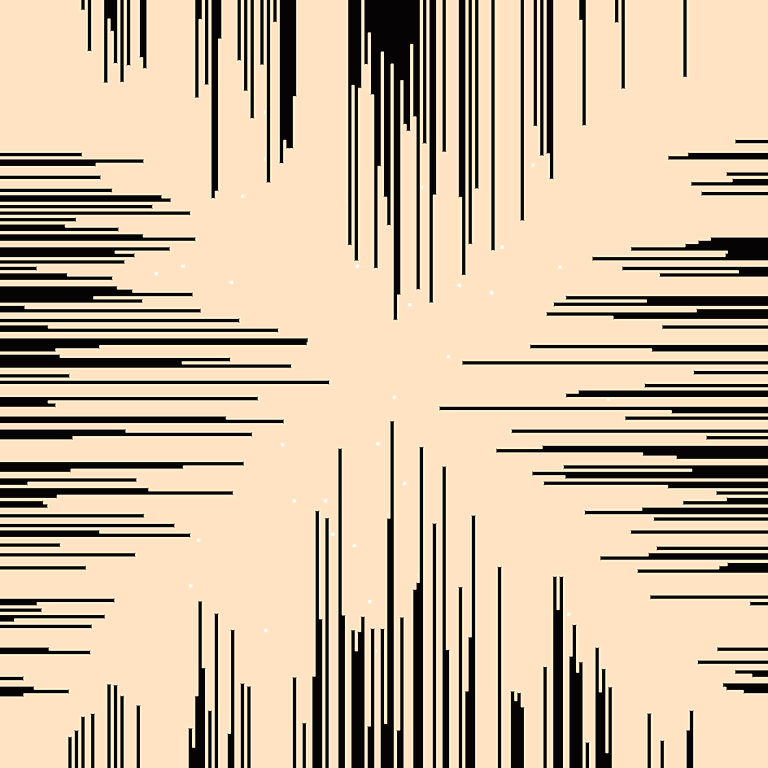
Reproduce this background procedurally as a Shadertoy shader.

```glsl
// Thin black bars grow inward from all four edges over warm cream and stop
// at the diagonals. Each edge is a lattice of cells: a band profile sets how
// often a cell holds a bar, and a hash sets its length. White specks drift behind.

#define CELLS 236.0        // bar lattice cells per edge
#define REACH 0.94         // longest bar, relative to the diagonal
#define SHORTEST 0.08      // shortest bar, relative to the longest
#define HALO 0.0029        // width of the pale rim round bars
#define SPECK_GRID 18.0    // cells per side for the specks
#define SPECK_CHANCE 0.24
#define CREAM vec3(1.0, 0.89, 0.76)
#define PALE vec3(1.0, 0.96, 0.83)
#define INK vec3(0.02, 0.01, 0.01)
#define TIP_RED vec3(0.75, 0.22, 0.18)

float hash(vec2 p) {
    vec3 q = fract(vec3(p.xyx) * 0.1031);
    q += dot(q, q.yzx + 33.33);
    return fract((q.x + q.y) * q.z);
}

float band(float t, float low, float high) {
    return step(low, t) * step(t, high);
}

// Chance of a bar at position t along an edge: 0 top, 1 bottom, 2 left, 3 right
float density(float t, int side) {
    if (side == 0)
        return 0.35 * band(t, 0.097, 0.208) + 0.68 * band(t, 0.25, 0.29)
             + 0.55 * band(t, 0.308, 0.39) + 0.30 * band(t, 0.425, 0.443)
             + 0.70 * band(t, 0.455, 0.57) + 0.28 * band(t, 0.575, 0.645)
             + 0.45 * band(t, 0.672, 0.77) + 0.15 * band(t, 0.79, 0.905);
    if (side == 1)
        return 0.32 * band(t, 0.087, 0.187) + 0.60 * band(t, 0.245, 0.327)
             + 0.30 * band(t, 0.37, 0.45) + 0.60 * band(t, 0.455, 0.62)
             + 0.45 * band(t, 0.65, 0.798) + 0.25 * band(t, 0.838, 0.91);
    if (side == 2)
        return 0.27 * band(t, 0.088, 0.25) + 0.45 * band(t, 0.258, 0.41)
             + 0.45 * band(t, 0.43, 0.80);
    return 0.30 * band(t, 0.08, 0.24) + 0.45 * band(t, 0.25, 0.325)
         + 0.75 * band(t, 0.33, 0.44) + 0.50 * band(t, 0.455, 0.53)
         + 0.30 * band(t, 0.54, 0.615) + 0.55 * band(t, 0.635, 0.692)
         + 0.15 * band(t, 0.72, 0.885);
}

// Bars of one edge; p = (position along edge, depth from edge).
// Returns ink cover, halo and red tip corners.
vec3 bars(vec2 p, int side, float pixel) {
    vec3 marks = vec3(0.0);
    float cell = floor(p.x * CELLS);
    for (int i = -1; i <= 1; i++) {
        float id = cell + float(i);
        float center = (id + 0.5) / CELLS;
        vec2 seed = vec2(id, float(side) * 37.0 + 11.0);
        if (hash(seed) >= density(center, side)) continue;

        float limit = REACH * min(center, 1.0 - center);
        float size = limit * mix(SHORTEST, 1.0, hash(seed + 71.7));
        vec2 q = vec2(abs(p.x - center) - 0.5 / CELLS, p.y - size);
        float d = max(q.x, q.y);

        // Summed cover joins neighbouring bars without a seam
        marks.x += clamp(0.5 - d / pixel, 0.0, 1.0);
        marks.y = max(marks.y, 1.0 - smoothstep(0.6 * HALO, HALO, d));
        marks.z = max(marks.z, 1.0 - smoothstep(0.0005, 0.0015, length(q)));
    }
    return min(marks, 1.0);
}

// Jittered square specks, thinning out toward the corners
float specks(vec2 uv, float pixel) {
    vec2 id = floor(uv * SPECK_GRID);
    vec2 jitter = vec2(hash(id + 5.3), hash(id + 19.1));
    vec2 center = (id + mix(vec2(0.1), vec2(0.9), jitter)) / SPECK_GRID;
    vec2 q = abs(uv - center) - 0.5 / CELLS;
    float chance = SPECK_CHANCE * (1.0 - smoothstep(0.3, 0.5, length(center - 0.5)));
    float cover = clamp(0.5 - max(q.x, q.y) / pixel, 0.0, 1.0);
    return cover * step(hash(id + 43.0), chance);
}

void mainImage(out vec4 fragColor, in vec2 fragCoord) {
    vec2 uv = fragCoord / iResolution.xy;
    float pixel = 1.0 / min(iResolution.x, iResolution.y);

    // Gather the four edges
    vec3 marks = bars(vec2(uv.x, 1.0 - uv.y), 0, pixel);
    marks = max(marks, bars(uv, 1, pixel));
    marks = max(marks, bars(uv.yx, 2, pixel));
    marks = max(marks, bars(vec2(uv.y, 1.0 - uv.x), 3, pixel));

    // Ground, specks, rim, ink, tips
    vec3 color = mix(CREAM, vec3(1.0), specks(uv, pixel));
    color = mix(color, PALE, marks.y);
    color = mix(color, INK, marks.x);
    color = mix(color, TIP_RED, 0.5 * marks.z * (1.0 - marks.x));
    fragColor = vec4(color, 1.0);
}
```
